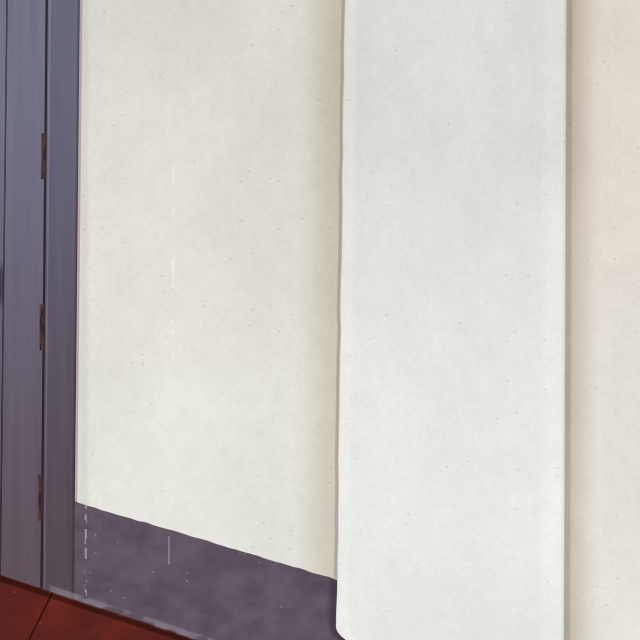
This texture is drawn by a WebGL 1 fragment shader. Its source:

```glsl
precision highp float;
uniform vec2 u_resolution;

float hash(vec2 p) {
    return fract(sin(dot(p, vec2(127.1, 311.7))) * 43758.5453);
}

float noise(vec2 p) {
    vec2 i = floor(p), f = fract(p);
    f = f * f * (3.0 - 2.0 * f);
    return mix(mix(hash(i), hash(i + vec2(1.0, 0.0)), f.x),
               mix(hash(i + vec2(0.0, 1.0)), hash(i + 1.0), f.x), f.y);
}

float fbm(vec2 p) {
    float sum = 0.0, amp = 0.5;
    for (int i = 0; i < 5; i++) {
        sum += amp * noise(p);
        p = p * 2.03 + 17.3;
        amp *= 0.5;
    }
    return sum;
}

// Soft step: 1 where d is positive
float side(float d) {
    return smoothstep(-0.0012, 0.0012, d);
}

// Soft line of half width w around d = 0
float line(float d, float w) {
    return 1.0 - smoothstep(w * 0.4, w * 1.4, abs(d));
}

// Sparse short scratches and pits, one candidate per cell
float flecks(vec2 p, vec2 cells, float density) {
    vec2 q = p * cells, id = floor(q);
    vec2 spot = 0.25 + 0.5 * vec2(hash(id + 3.1), hash(id + 8.7));
    float d = length((fract(q) - spot) * vec2(1.0, 1.6));
    return step(1.0 - density, hash(id)) * (1.0 - smoothstep(0.06, 0.2, d));
}

vec3 plaster(vec2 p) {
    vec3 col = mix(vec3(0.895, 0.895, 0.875), vec3(0.86, 0.85, 0.825), smoothstep(0.15, 1.0, p.y));
    col += 0.065 * (fbm(p * vec2(7.0, 5.0)) - 0.48);
    col += 0.025 * (fbm(p * vec2(60.0, 45.0)) - 0.48);
    col += 0.02 * (noise(p * 230.0) - 0.5);
    return col - 0.09 * flecks(p, vec2(65.0, 80.0), 0.025);
}

vec3 doorPaint(vec2 p, float frameEdge) {
    vec3 col = mix(vec3(0.37, 0.32, 0.36), vec3(0.45, 0.45, 0.53), smoothstep(0.05, 0.95, p.y));
    col += 0.04 * (fbm(p * vec2(120.0, 5.0)) - 0.48);
    float seam = p.x - (0.073 - 0.009 * (1.0 - p.y));
    float panel = p.x - (0.011 - 0.012 * (1.0 - p.y));
    col *= 1.0 - 0.1 * side(seam);
    col = mix(col, vec3(0.15, 0.11, 0.14), 0.85 * line(seam, 0.002));
    col += 0.07 * line(seam - 0.005, 0.0015);
    col *= 1.0 - 0.4 * line(panel, 0.0015);
    col *= 1.0 - 0.35 * side(-panel) * line(p.y - 0.555, 0.03);
    // Hinges, evenly spaced down the seam
    float v = mod(p.y - 0.222 + 0.1335, 0.267) - 0.1335;
    float inRange = step(p.y, 0.85);
    float hinge = line(seam + 0.003, 0.0035) * side(0.036 - abs(v)) * inRange;
    vec3 metal = mix(vec3(0.17, 0.12, 0.14), vec3(0.42, 0.3, 0.28), noise(p * vec2(300.0, 90.0)) * 0.7);
    col = mix(col, metal, hinge);
    return col * (1.0 - 0.25 * line(p.x - frameEdge, 0.004));
}

void main() {
    vec2 p = gl_FragCoord.xy / u_resolution;
    float down = 1.0 - p.y;
    float frameEdge = 0.125 - 0.0102 * down;
    float pillarLeft = 0.538 - 0.013 * down + 0.0015 * (noise(vec2(p.y * 25.0, 2.0)) - 0.5);
    pillarLeft += 0.016 * pow(max(0.0, 1.0 - p.y / 0.022), 2.0);
    float pillarRight = 0.885 - 0.004 * down;
    float floorTop = 0.102 - 0.33 * p.x;

    // Recessed wall, shaded towards the pillar
    vec3 base = plaster(p);
    vec3 col = base + vec3(0.002, 0.0, -0.008);
    float gap = pillarLeft - p.x;
    col *= mix(vec3(1.0), vec3(0.9, 0.88, 0.84), 1.0 - smoothstep(0.005, 0.075, gap));
    col *= 1.0 - 0.05 * line(p.x - 0.13, 0.008);
    col = mix(col, vec3(0.66, 0.56, 0.53), 0.7 * line(p.x - frameEdge - 0.002, 0.002));
    float drip = step(0.62, noise(vec2(p.y * 110.0, 5.0))) * side(p.y - 0.44) * side(0.74 - p.y);
    col += 0.04 * drip * line(p.x - 0.27, 0.0015);

    // Painted skirting
    float skirtTop = 0.216 - 0.298 * (p.x - 0.117) + 0.002 * (noise(p * 70.0) - 0.5);
    vec3 skirt = vec3(0.37, 0.325, 0.37) + 0.1 * (fbm(p * vec2(40.0, 50.0)) - 0.48);
    skirt += 0.16 * flecks(p, vec2(90.0, 70.0), 0.03);
    skirt += 0.2 * line(p.x - 0.264, 0.001) * side(0.022 - abs(p.y - 0.14));
    skirt += 0.22 * line(p.x - 0.134, 0.002) * step(0.55, noise(p * 130.0));
    skirt *= 1.0 - 0.25 * line(gap, 0.012);
    col = mix(col, skirt, side(skirtTop - p.y));

    // Door and frame
    col = mix(col, doorPaint(p, frameEdge), side(frameEdge - p.x));

    // Red floor with a scuffed pale joint
    vec3 ground = mix(vec3(0.29, 0.12, 0.11), vec3(0.46, 0.17, 0.13), fbm(p * vec2(22.0, 30.0)));
    ground += 0.15 * flecks(p, vec2(70.0, 90.0), 0.06);
    ground *= 1.0 - 0.45 * line(p.x - 0.045 - 0.5 * p.y, 0.002);
    float joint = p.y - floorTop;
    col = mix(col, ground, side(-joint));
    float scuff = smoothstep(0.3, 0.7, noise(p * vec2(60.0, 90.0))) * side(p.x - 0.065);
    col = mix(col, vec3(0.55, 0.52, 0.56), 0.65 * scuff * line(joint - 0.004, 0.006));
    col *= 1.0 - 0.4 * line(joint + 0.006, 0.005);

    // Pillar face with rounded, lighter edges
    vec3 face = base + vec3(0.012, 0.014, 0.016);
    face += 0.018 * line(p.x - pillarLeft - 0.011, 0.009);
    face += 0.02 * line(p.x - pillarRight + 0.018, 0.018);
    face *= 1.0 - 0.06 * (1.0 - smoothstep(0.0, 0.006, pillarRight - p.x));
    col = mix(col, face, side(-gap));
    float crease = line(gap - 0.002, 0.003);
    col = mix(col, vec3(0.62, 0.57, 0.53), 0.65 * crease * side(p.y - 0.095));

    // Far wall, warm and shaded in the corner
    float beyond = p.x - pillarRight;
    vec3 far = base + mix(vec3(0.0, -0.008, -0.02), vec3(0.025, 0.0, -0.012), p.y);
    far *= mix(vec3(0.86, 0.83, 0.8), vec3(1.0), smoothstep(0.0, 0.06, beyond));
    far *= 1.0 - 0.12 * line(beyond - 0.004, 0.006);
    col = mix(col, far, side(beyond));

    gl_FragColor = vec4(clamp(col, 0.0, 1.0), 1.0);
}
```
